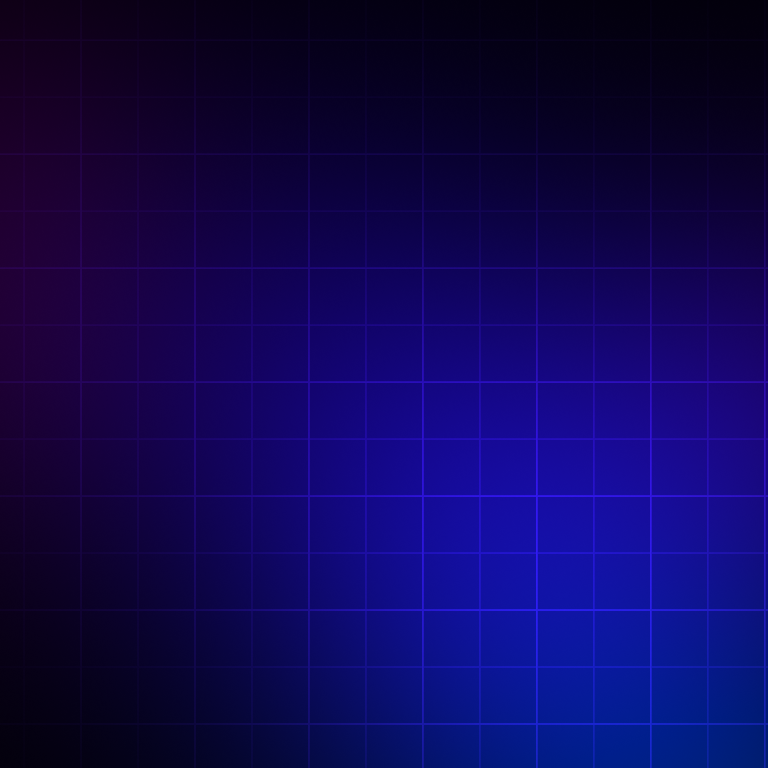
Write a Shadertoy shader that draws this background.

```glsl
const vec3 BASE_COLOR    = vec3(0.006, 0.0, 0.026);
const vec3 CORE_COLOR    = vec3(0.062, 0.035, 0.45);
const vec3 INDIGO_COLOR  = vec3(0.035, 0.0, 0.22);
const vec3 MAGENTA_COLOR = vec3(0.11, 0.0, 0.10);
const vec3 VIOLET_COLOR  = vec3(0.075, 0.0, 0.24);
const vec3 AZURE_COLOR   = vec3(-0.055, 0.12, 0.30);
const vec3 LINE_TINT     = vec3(0.22, 0.08, 0.60);

const float GRID_STEP       = 0.0742;
const vec2  GRID_ORIGIN     = vec2(0.0313, 0.0573);
const float LINE_HALF_WIDTH = 0.0009;
const float MINOR_STRENGTH  = 0.55;
const float DITHER_AMOUNT   = 1.0 / 255.0;

float hash(vec2 p) {
    return fract(sin(dot(p, vec2(12.9898, 78.233))) * 43758.5453);
}

// Soft elliptical light, 1 at its centre
float glow(vec2 uv, vec2 center, vec2 radius) {
    vec2 d = (uv - center) / radius;
    return exp(-dot(d, d));
}

vec3 background(vec2 uv) {
    vec3 color = BASE_COLOR;
    color += CORE_COLOR    * glow(uv, vec2(0.68, 0.27), vec2(0.38, 0.36));
    color += INDIGO_COLOR  * glow(uv, vec2(0.40, 0.55), vec2(0.40, 0.35));
    color += MAGENTA_COLOR * glow(uv, vec2(-0.02, 0.66), vec2(0.28, 0.38));
    color += VIOLET_COLOR  * glow(uv, vec2(1.05, 0.48), vec2(0.30, 0.30));
    color += AZURE_COLOR   * glow(uv, vec2(0.90, -0.10), vec2(0.42, 0.35));
    return max(color, 0.0);
}

// Antialiased grid whose alternate lines are stronger
float grid(vec2 uv, vec2 pixel) {
    vec2 cell = (uv - GRID_ORIGIN) / GRID_STEP;
    vec2 index = floor(cell + 0.5);
    vec2 dist = abs(cell - index) * GRID_STEP;
    vec2 coverage = clamp((LINE_HALF_WIDTH - dist) / pixel + 0.5, 0.0, 1.0);
    vec2 major = mod(index + vec2(0.0, 1.0), 2.0);
    vec2 line = coverage * mix(vec2(MINOR_STRENGTH), vec2(1.0), major);
    return max(line.x, line.y);
}

void mainImage(out vec4 fragColor, in vec2 fragCoord) {
    vec2 uv = fragCoord / iResolution.xy;
    vec3 color = background(uv);

    // Lines catch the surrounding light
    color += LINE_TINT * color.b * grid(uv, 1.0 / iResolution.xy);

    // Dither against banding
    color += (hash(fragCoord) - 0.5) * DITHER_AMOUNT;
    fragColor = vec4(clamp(color, 0.0, 1.0), 1.0);
}
```
